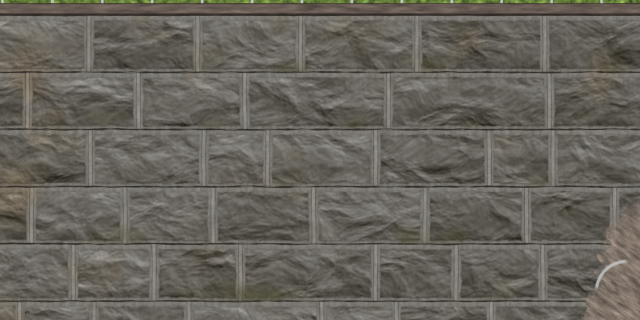
This texture is drawn by a Shadertoy shader. Its source:

```glsl
// A weathered wall of rough-faced grey stone blocks under a coping, with dry brush in one corner.

const float WALL_TOP = 0.953;       // canvas height is 1, width is 2
const float COPING_TOP = 0.990;
const float COURSE_HEIGHT = 0.1788;
const float SIDE_MARGIN = 0.0150;   // smooth border around each rough face
const float TOP_MARGIN = 0.0165;
const float BOTTOM_MARGIN = 0.0110;
const float CRACK_WIDTH = 0.0026;
const float RELIEF = 2.3;
const float LIGHT_STEP = 0.006;
const float POST_SPACING = 0.156;

const vec3 DARK_STONE = vec3(0.25, 0.24, 0.21);
const vec3 LIGHT_STONE = vec3(0.58, 0.57, 0.55);
const vec3 CRACK = vec3(0.19, 0.175, 0.155);
const vec3 COPING = vec3(0.41, 0.36, 0.33);
const vec3 MOSS = vec3(0.29, 0.28, 0.17);
const vec3 RUST = vec3(0.43, 0.37, 0.29);
const vec3 LEAF = vec3(0.40, 0.50, 0.23);
const vec3 BRUSH = vec3(0.50, 0.45, 0.41);
const vec3 PALE = vec3(0.76, 0.77, 0.77);

// Joint i of a course lies at start + i * pitch + sway * sin(i * rhythm + phase).
struct Course { float start, pitch, sway, rhythm, phase; };
const Course COURSES[6] = Course[6](
    Course(0.247, 0.359, 0.031, 1.400, 1.35),
    Course(0.013, 0.411, 0.073, 1.400, 1.63),
    Course(-0.008, 0.297, 0.057, 2.094, -2.20),
    Course(0.070, 0.310, 0.029, 1.400, 1.35),
    Course(0.172, 0.315, 0.062, 2.094, 1.15),
    Course(0.000, 0.315, 0.062, 2.094, 1.40));

vec2 hash2(vec2 p) {
    vec3 q = fract(p.xyx * vec3(0.1031, 0.1030, 0.0973));
    q += dot(q, q.yzx + 33.33);
    return fract((q.xx + q.yz) * q.zy);
}

float cornerSlope(vec2 cell, vec2 offset) {
    return dot(hash2(cell) * 2.0 - 1.0, offset);
}

float gradientNoise(vec2 p) {
    vec2 i = floor(p), f = p - i, e = vec2(1.0, 0.0);
    vec2 u = f * f * f * (f * (f * 6.0 - 15.0) + 10.0);
    return mix(mix(cornerSlope(i, f), cornerSlope(i + e, f - e), u.x),
               mix(cornerSlope(i + e.yx, f - e.yx), cornerSlope(i + 1.0, f - 1.0), u.x), u.y);
}

float fbm(vec2 p) {
    float sum = 0.0, amplitude = 1.0;
    for (int i = 0; i < 4; i++) {
        sum += amplitude * gradientNoise(p);
        p = mat2(1.6, 1.2, -1.2, 1.6) * p + 7.1;
        amplitude *= 0.5;
    }
    return sum;
}

// Split rock: warped chips with sharp creases over finer roughness.
float rockHeight(vec2 p) {
    vec2 q = p * vec2(8.0, 12.0);
    q += 0.5 * vec2(gradientNoise(q * 0.8 + 3.7), gradientNoise(q * 0.8 + 11.3));
    return 0.8 * fbm(q) - 0.7 * abs(gradientNoise(q * 1.4 + 5.0));
}

float band(float d, float halfWidth, float soft) {
    return 1.0 - smoothstep(halfWidth - soft, halfWidth + soft, abs(d));
}

vec3 wall(vec2 p, float soft) {
    p += 0.003 * vec2(gradientNoise(p * 9.0), gradientNoise(p * 7.0 + 20.0));
    float row = clamp(floor((WALL_TOP - p.y) / COURSE_HEIGHT), 0.0, 5.0);
    float below = WALL_TOP - row * COURSE_HEIGHT - p.y;
    float above = COURSE_HEIGHT - below;

    // Nearest joints on either side
    Course c = COURSES[int(row)];
    float left = -9.0, right = 9.0, block = 0.0;
    for (int i = -1; i < 8; i++) {
        float n = float(i);
        float joint = c.start + n * c.pitch + c.sway * sin(n * c.rhythm + c.phase);
        if (joint <= p.x) { left = joint; block = n; }
        else right = min(right, joint);
    }
    float side = min(p.x - left, right - p.x);
    vec2 seed = hash2(vec2(block + 3.0, row + 5.0));

    // Rough face, lit from above
    vec2 q = p + seed * 40.0;
    float grain = gradientNoise(p * 130.0) + gradientNoise(p * 61.0);
    float slope = rockHeight(q) - rockHeight(q + LIGHT_STEP * vec2(0.35, 0.94));
    float tilt = 0.5 - below / COURSE_HEIGHT;
    float faceTone = 0.45 + RELIEF * slope + 0.25 * tilt + 0.22 * (seed.x - 0.5)
                   + 0.16 * fbm(q * 6.0) + 0.10 * grain;

    // Dressed margin with streaked mortar along the upright joints
    float marginTone = 0.73 + 0.22 * fbm(p * vec2(60.0, 18.0)) + 0.12 * grain;
    marginTone += 0.16 * band(side, 0.004, soft) - 0.26 * band(side - 0.0065, 0.0012, soft);
    float edge = min(side - SIDE_MARGIN, min(below - TOP_MARGIN, above - BOTTOM_MARGIN));
    edge += 0.005 * fbm(p * 32.0);
    float face = smoothstep(-soft, soft + 0.002, edge);
    float rim = exp(-abs(edge) / 0.004) * mix(0.14, 0.34, smoothstep(0.04, 0.0, above));
    vec3 color = mix(DARK_STONE, LIGHT_STONE, mix(marginTone, faceTone, face) - rim);

    // Moss near the foot of blocks, rust toward the left
    float damp = smoothstep(0.0, 0.6, fbm(p * 5.0 + 30.0)) * smoothstep(0.08, 0.01, above);
    float rusty = smoothstep(0.1, 0.7, fbm(p * 4.0 + 50.0) + 0.35 * smoothstep(0.3, 0.0, p.x));
    color = mix(color, MOSS, 0.5 * damp);
    color = mix(color, color * RUST / 0.41, 0.4 * rusty);

    // Broken dark crack along the bed joint
    float bed = min(below, above) + 0.0025 * gradientNoise(p * 45.0);
    float open = smoothstep(-0.35, 0.15, gradientNoise(vec2(p.x * 16.0, row * 3.7 + 0.4)));
    return mix(color, CRACK, band(bed, CRACK_WIDTH, soft) * mix(0.35, 0.95, open));
}

void mainImage(out vec4 fragColor, in vec2 fragCoord) {
    vec2 p = fragCoord / iResolution.xy * vec2(2.0, 1.0);
    float soft = 0.75 / iResolution.y;
    vec3 color = wall(p, soft);

    // Coping stone with shadowed edges
    vec3 coping = COPING * (1.0 + 0.35 * fbm(p * vec2(14.0, 70.0)));
    coping *= 1.0 - 0.5 * band(p.y - WALL_TOP, 0.005, 0.003) - 0.4 * band(p.y - COPING_TOP, 0.003, 0.002);
    color = mix(color, coping, smoothstep(-soft, soft, p.y - WALL_TOP + 0.002));

    // Foliage and pale posts behind the wall
    vec3 leaves = LEAF * (1.0 + 0.7 * fbm(p * 45.0));
    float post = (fract(p.x / POST_SPACING + 0.45) - 0.5) * POST_SPACING;
    leaves = mix(leaves, PALE, band(post, 0.004, soft));
    color = mix(color, leaves, smoothstep(-soft, soft, p.y - COPING_TOP));

    // Dry brush with one pale bent stem
    float reach = p.x - 1.80 - 0.40 * p.y + 0.07 * fbm(p * 13.0) + 0.03 * fbm(p * 50.0);
    float brush = smoothstep(-0.01, 0.025, reach) * smoothstep(0.39, 0.33, p.y + 0.05 * fbm(p * 20.0));
    vec2 strand = mat2(0.8, 0.6, -0.6, 0.8) * p;
    vec3 straw = BRUSH * (1.0 + 0.45 * fbm(strand * vec2(20.0, 75.0)) + 0.25 * fbm(p * 16.0));
    color = mix(color, straw, brush);
    vec2 bend = p - vec2(1.958, 0.089);
    float stem = band(length(bend) - 0.094, 0.005, soft + 0.001);
    stem *= smoothstep(0.01, -0.01, bend.x) * smoothstep(0.0, 0.02, bend.y);
    color = mix(color, PALE, 0.85 * stem);

    fragColor = vec4(clamp(color, 0.0, 1.0), 1.0);
}
```
